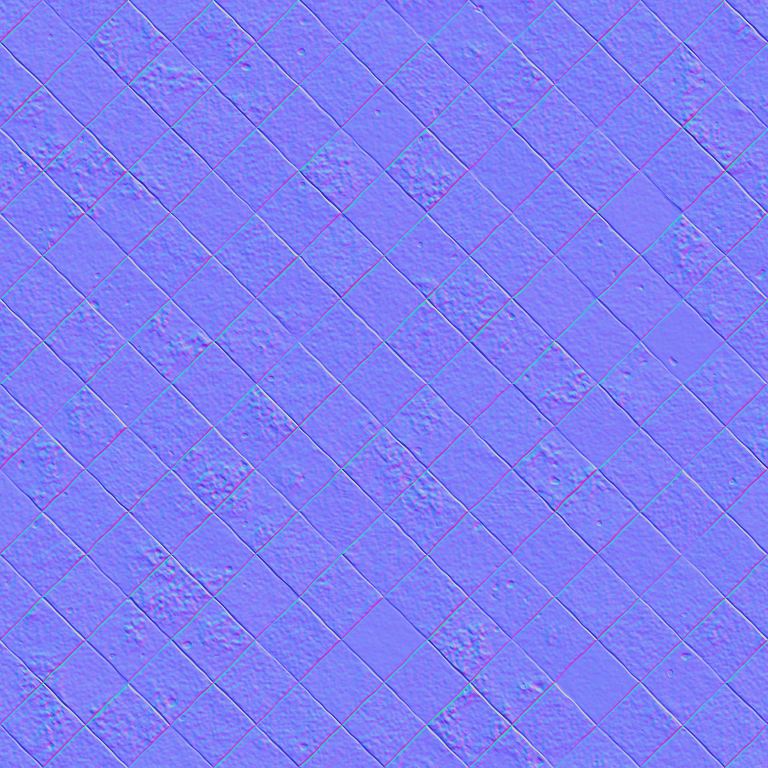
A three.js fragment shader for this texture map:

```glsl
varying vec2 vUv;

#define COUNT 9.0          // diamonds across and down
#define GROOVE 0.0020      // width of one groove bank
#define DEPTH 0.00040      // groove depth
#define WOBBLE 0.024       // unevenness of tile edges
#define GRAIN 0.15         // fine surface relief
#define WEAR 0.2           // relief of worn patches
#define PIT_CELLS 52.0     // dent grid
#define PIT_DEPTH 0.36
#define TILT 0.05          // lean of single tiles
#define STEP 0.0008        // slope sampling distance
#define BLUE_DROP 0.023

float hash(vec2 p) {
  return fract(sin(dot(p, vec2(127.1, 311.7))) * 43758.5453);
}

// Value noise that wraps over the canvas
float noise(vec2 uv, float cells) {
  vec2 p = uv * cells;
  vec2 i = floor(p);
  vec2 f = fract(p);
  f = f * f * (3.0 - 2.0 * f);
  vec2 a = mod(i, cells);
  vec2 b = mod(i + 1.0, cells);
  return mix(mix(hash(a), hash(vec2(b.x, a.y)), f.x),
             mix(hash(vec2(a.x, b.y)), hash(b), f.x), f.y);
}

// Scattered irregular dents, one candidate per cell
float pits(vec2 uv, float amount) {
  vec2 p = uv * PIT_CELLS;
  vec2 cell = mod(floor(p), PIT_CELLS);
  vec2 centre = 0.35 + 0.3 * vec2(hash(cell + 3.1), hash(cell + 8.7));
  float radius = mix(0.1, 0.32, hash(cell + 5.3));
  float dist = length(fract(p) - centre) + 0.4 * (noise(uv, 150.0) - 0.5);
  float present = step(1.0 - amount, hash(cell + 1.9));
  return present * (1.0 - smoothstep(0.0, radius, dist)) * radius / PIT_CELLS;
}

float height(vec2 uv) {
  // Diagonal tile grid with slightly uneven edges
  float side = 1.0 / (COUNT * sqrt(2.0));
  vec2 diagonal = vec2(uv.x + uv.y, uv.x - uv.y);
  vec2 t = COUNT * diagonal + 0.5;
  t += WOBBLE * (vec2(noise(uv, 63.0), noise(uv + 0.37, 57.0)) - 0.5);
  vec2 i = floor(t);
  vec2 local = fract(t) - 0.5;
  vec2 id = mod(vec2(i.x + i.y, i.x - i.y) + 0.5, 2.0 * COUNT);
  float edge = (0.5 - max(abs(local.x), abs(local.y))) * side;

  // Character of each tile, from smooth to battered
  float age = hash(id);
  float rough = mix(0.35, 1.0, smoothstep(0.0, 0.1, age));
  rough *= mix(0.7, 1.25, hash(id + 7.4));
  float patches = smoothstep(0.4, 0.85, noise(uv, 29.0));
  float worn = patches * smoothstep(0.25, 0.9, age);

  // Grain on two crossed lattices
  float fine = noise(uv, 240.0) / 240.0;
  fine += noise(diagonal, 170.0) / 240.0;
  fine += 0.8 * noise(diagonal, 280.0) / 396.0;
  fine += 0.35 * noise(uv, 70.0) / 70.0;
  float relief = GRAIN * rough * fine;

  // Crumbled surface inside worn patches
  float crumble = smoothstep(0.4, 0.8, noise(diagonal, 107.0)) / 151.0;
  crumble += 2.0 * noise(uv, 210.0) / 210.0;
  relief += WEAR * worn * crumble;

  // Tool marks on a few tiles
  float angle = 6.2832 * hash(id + 4.7);
  float marks = sin(dot(local, vec2(cos(angle), sin(angle))) * 90.0
                    + 9.0 * noise(uv, 60.0));
  relief += 0.00008 * marks * patches * step(0.8, hash(id + 9.2));

  relief -= PIT_DEPTH * pits(uv, 0.03 + 0.13 * smoothstep(0.4, 1.0, age));
  vec2 lean = vec2(hash(id + 2.3), hash(id + 6.1)) - 0.5;
  relief += TILT * side * dot(local, lean);

  // Groove banks of uneven depth with softly rounded rims
  float bank = GROOVE * mix(0.8, 1.4, noise(uv, 70.0));
  float face = smoothstep(0.0, bank, edge);
  float rim = 0.00012 * smoothstep(0.0, 0.006, edge);
  float depth = DEPTH * mix(0.4, 1.6, noise(uv, 34.0));
  return face * relief - (1.0 - face) * depth + rim;
}

void main() {
  vec2 e = vec2(STEP, 0.0);
  vec2 slope = vec2(height(vUv + e.xy) - height(vUv - e.xy),
                    height(vUv + e.yx) - height(vUv - e.yx)) / (2.0 * STEP);
  vec3 normal = normalize(vec3(-slope, 1.0));
  vec3 colour = 0.5 + 0.5 * normal;
  colour.b -= BLUE_DROP;
  gl_FragColor = vec4(colour, 1.0);
}
```
